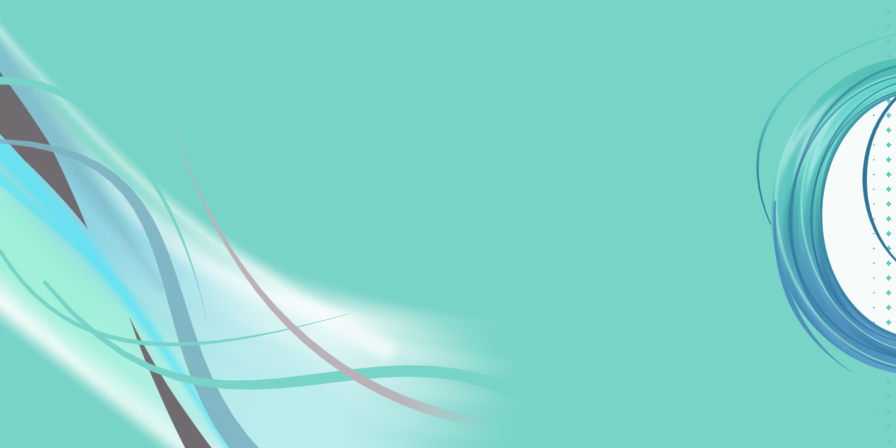
Reproduce this background procedurally as a WebGL 1 fragment shader.

```glsl
precision highp float;
// Teal backdrop with a glowing sweep of tapered ribbons at the left and a
// ring of flowing strands around a dotted white disc at the right edge.
// Ribbons are cubic curves; the ring is the space between two ellipses.
uniform vec2 u_resolution;

const vec3 TEAL = vec3(.47, .83, .78);
const vec3 WHITE = vec3(.97, .99, .985);
const vec3 MINT = vec3(.62, .94, .85);
const vec3 SKY = vec3(.55, .83, .89);
const vec3 PALE = vec3(.73, .92, .93);
const vec3 CYAN = vec3(.38, .89, .96);
const vec3 SLATE = vec3(.49, .70, .76);
const vec3 GREY = vec3(.44, .42, .43);
const vec3 ROSE = vec3(.73, .70, .72);
const vec3 DEEP = vec3(.17, .46, .60);
const vec3 BLUE = vec3(.30, .56, .73);
const vec3 JADE = vec3(.38, .80, .76);
const vec2 RING_CENTER = vec2(2.057, .52);
const vec2 RING_OUTER = vec2(.335, .358);
const vec2 RING_INNER = vec2(.222, .275);
const float DOT_PITCH = .033;
const float STEPS = 20.;
const float STRANDS = 7.;

vec2 p;    // position, in canvas heights
vec3 col;  // colour so far
float aa;  // edge softness

float hash(vec2 v) {
  return fract(sin(dot(v, vec2(127.1, 311.7))) * 43758.5);
}

float noise(vec2 v) {
  vec2 i = floor(v), f = fract(v);
  f = f * f * (3. - 2. * f);
  return mix(mix(hash(i), hash(i + vec2(1, 0)), f.x),
             mix(hash(i + vec2(0, 1)), hash(i + vec2(1, 1)), f.x), f.y);
}

// Cubic stroke; its half width runs through start, middle and end.
void ribbon(vec3 ink, float alpha, vec4 ab, vec4 cd, vec3 width, float soft) {
  float best = 10.;
  vec2 from = ab.xy;
  for (float i = 1.; i <= STEPS; i++) {
    float t = i / STEPS, s = 1. - t;
    vec2 to = s * s * (s * ab.xy + 3. * t * ab.zw) + t * t * (3. * s * cd.xy + t * cd.zw);
    vec2 seg = to - from;
    float h = clamp(dot(p - from, seg) / dot(seg, seg), 0., 1.);
    t = (i - 1. + h) / STEPS;
    float w = mix(mix(width.x, width.y, min(2. * t, 1.)), width.z, max(2. * t - 1., 0.));
    best = min(best, length(p - from - seg * h) - w);
    from = to;
  }
  col = mix(col, ink, alpha * (1. - smoothstep(-soft, soft, best)));
}

// Luminous body behind the ribbons.
void paintGlow() {
  float top = .25 + .7 * exp(-2.4 * p.x);
  float bottom = .285 - .78 * p.x;
  float depth = top - p.y;
  float v = depth / (top - bottom);
  float wisp = noise(vec2(depth * 26., p.x * 3.)) - .5;
  float mask = smoothstep(-.025, .09, depth + .05 * wisp * p.x)
             * smoothstep(-.02, .05, p.y - bottom)
             * (1. - smoothstep(.72, 1.18, p.x + .12 * wisp));
  vec3 body = mix(SKY, MINT, smoothstep(.35, .65, v));
  body = mix(body, PALE, smoothstep(.15, .6, p.x));
  float rim = 1. - smoothstep(0., .08 + .5 * p.x, v);
  rim = max(rim, smoothstep(.78, .98, v));
  body = mix(body, WHITE, clamp(rim + .25 * wisp, 0., 1.));
  col = mix(col, body, mask);
}

void paintSweep() {
  // Soft folds and bright streaks
  ribbon(SLATE, .6, vec4(-.02, .87, .1, .75), vec4(.2, .58, .36, .36), vec3(.04, .03, 0), .025);
  ribbon(CYAN, .8, vec4(-.02, .69, .1, .56), vec4(.3, .35, .52, -.02), vec3(.022, .016, .004), .012);
  ribbon(CYAN, .7, vec4(-.02, .62, .1, .51), vec4(.18, .45, .3, .33), vec3(.012, .008, 0), .005);
  ribbon(WHITE, .7, vec4(0, .93, .25, .65), vec4(.4, .47, .86, .22), vec3(0, .008, .02), .022);
  // Dark shards
  ribbon(GREY, 1., vec4(-.04, .81, .04, .72), vec4(.12, .62, .195, .49), vec3(.05, .034, 0), aa);
  ribbon(GREY, 1., vec4(.29, .29, .33, .19), vec4(.39, .08, .46, -.03), vec3(0, .012, .028), aa);
  // Crisp ribbons
  ribbon(TEAL, 1., vec4(0, .82, .22, .83), vec4(.4, .58, .46, .29), vec3(.009, .006, 0), aa);
  ribbon(SLATE, .92, vec4(0, .685, .48, .66), vec4(.3, .25, .57, -.03), vec3(.005, .016, .026), aa);
  ribbon(TEAL, 1., vec4(0, .44, .16, .18), vec4(.42, .2, .78, .3), vec3(.004, .005, 0), aa);
  ribbon(TEAL, 1., vec4(.1, .37, .5, -.12), vec4(.85, .38, 1.27, .05), vec3(.004, .012, .014), aa);
  float fade = 1. - smoothstep(.85, 1.12, p.x);
  ribbon(ROSE, fade, vec4(.39, .71, .5, .38), vec4(.72, .1, 1.12, .05), vec3(0, .008, .012), aa);
}

void paintRing() {
  vec2 q = p - RING_CENTER;
  float inner = length(q / RING_INNER) - 1., outer = 1. - length(q / RING_OUTER);
  float angle = atan(q.y, -q.x);
  float disc = 1. - smoothstep(-aa, aa, inner * RING_INNER.x);
  float band = smoothstep(-aa, aa, outer * RING_OUTER.x) * (1. - disc);
  col = mix(col, WHITE, disc);
  // Diamond dots that grow toward the right
  vec2 cell = abs(fract(p / DOT_PITCH + vec2(.4, 0)) - .5) * DOT_PITCH;
  float size = .007 * smoothstep(1.92, 2., p.x);
  float dots = (1. - smoothstep(-aa, aa, cell.x + cell.y - size)) * step(1.935, p.x);
  col = mix(col, mix(TEAL * .95, JADE, disc), dots);
  // Shaded band with wandering strand lines
  float s = inner / max(inner + outer, .001);
  vec3 hair = mix(BLUE, JADE, smoothstep(-.9, .45, angle));
  hair += .18 * (noise(vec2(s * 8. + angle * 1.2, angle * 1.5)) - .5);
  float glint = (angle - .6 - .15 * sin(s * 25.)) / .22;
  hair = mix(hair, PALE, .65 * exp(-glint * glint) * smoothstep(.15, .5, s));
  for (float i = 0.; i < STRANDS; i++) {
    float line = abs(s - (i + .5) / STRANDS - .1 * sin(angle * 1.6 + i * 2.1));
    vec3 ink = mod(i, 3.) < .5 ? MINT : DEEP;
    hair = mix(hair, ink, .6 * (1. - smoothstep(0., .045, line)));
  }
  hair = mix(hair, DEEP, .75 * (1. - smoothstep(0., .2, s)));
  col = mix(col, hair, band);
  // Loose strands
  vec3 tip = mix(DEEP, JADE, smoothstep(.55, .8, p.y));
  ribbon(tip, 1., vec4(2.02, .93, 1.72, .85), vec4(1.64, .68, 1.72, .5), vec3(.001, .004, .001), aa);
  ribbon(BLUE, 1., vec4(1.73, .55, 1.72, .38), vec4(1.78, .25, 1.9, .17), vec3(.002, .006, 0), aa);
  ribbon(DEEP, 1., vec4(2.02, .8, 1.9, .7), vec4(1.9, .5, 2.02, .4), vec3(.003, .005, .002), aa);
}

void main() {
  p = gl_FragCoord.xy / u_resolution * vec2(2, 1);
  aa = 1. / u_resolution.y;
  col = TEAL;
  paintGlow();
  paintSweep();
  paintRing();
  gl_FragColor = vec4(col, 1);
}
```
